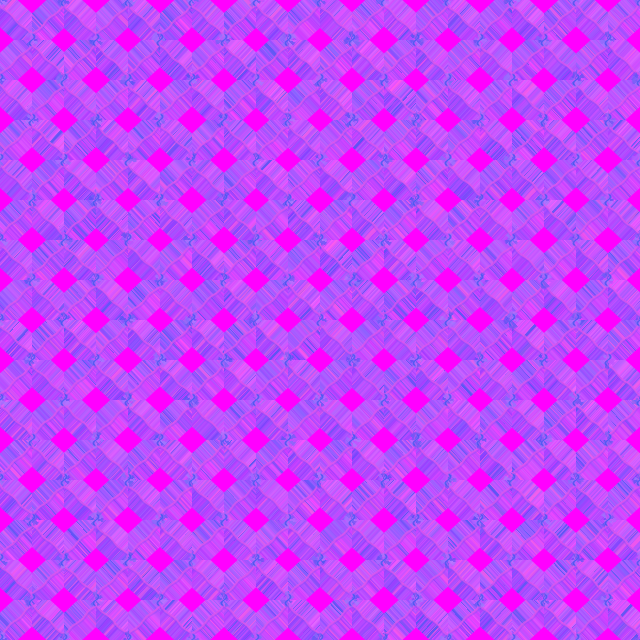
Reproduce this texture map procedurally as a Shadertoy shader.

```glsl
// Violet woven wire mesh with combed streaks around magenta diamond holes
#define GRID vec2(20.0, 16.0)        // half repeats across and down
#define SPAN 768.0                   // working units per canvas side
#define REACH 19.4                   // streak length on each side of a wire
#define WIRE_WIDTH 1.15
#define KNOT_RADIUS 8.5
#define HOLE vec3(1.0, 0.0, 1.0)
#define VIOLET vec3(0.72, 0.32, 1.0)
#define BLUE vec3(0.30, 0.34, 0.95)
#define PINK vec3(1.0, 0.36, 0.88)
#define LILAC vec3(0.62, 0.50, 1.0)

float hash(vec2 p) {
    vec3 v = fract(p.xyx * vec3(0.1031, 0.1030, 0.0973));
    v += dot(v, v.yzx + 33.33);
    return fract((v.x + v.y) * v.z);
}

// Smooth one-dimensional noise, one independent track per seed
float streak(float x, float seed) {
    float i = floor(x), f = fract(x);
    f = f * f * (3.0 - 2.0 * f);
    return mix(hash(vec2(i, seed)), hash(vec2(i + 1.0, seed)), f);
}

// Combed streaks, constant across the wire and tinted by the facing direction
vec3 combedColor(float along, vec2 facing, float seed) {
    float broad = streak(along * 0.16, seed) - 0.5;
    float medium = streak(along * 0.45, seed + 11.0) - 0.5;
    float fine = streak(along * 0.95, seed + 23.0) - 0.5;
    float contrast = mix(0.5, 1.3, hash(vec2(seed, 5.0)));
    vec3 color = VIOLET;
    color.r += 0.07 * facing.x + 0.16 * broad + contrast * (0.14 * medium + 0.16 * fine);
    color.g += 0.04 * facing.y + 0.10 * (streak(along * 0.6, seed + 37.0) - 0.5);
    float blueMark = smoothstep(0.72, 0.95, streak(along * 0.6, seed + 51.0));
    float pinkMark = smoothstep(0.78, 0.97, streak(along * 0.5, seed + 67.0));
    color = mix(color, BLUE, 0.65 * blueMark * contrast * step(0.0, -broad));
    return mix(color, PINK, 0.6 * pinkMark);
}

// Faceted patch and twisted strands where two wires hook together
vec3 addKnot(vec3 color, vec2 q, vec2 id, float aa) {
    float sector = floor((atan(q.y, q.x) / 6.2832 + 0.5) * 11.0);
    float tone = hash(id * 7.0 + vec2(sector, 3.0));
    float radius = KNOT_RADIUS * mix(0.55, 1.3, hash(id * 5.0 + vec2(sector, 19.0)));
    vec3 facet = mix(BLUE, LILAC, smoothstep(0.1, 0.6, tone));
    facet = mix(facet, VIOLET, smoothstep(0.55, 0.9, tone));
    float patchMask = 1.0 - smoothstep(radius - 2.0, radius + aa, length(q));
    color = mix(color, facet, 0.65 * patchMask);

    // Blue hook leaning to the right, with a pink strand crossing it
    float inside = 1.0 - smoothstep(6.0, 8.5, abs(q.y));
    float hook = abs(q.x - 0.3 * q.y - 2.0 * sin(q.y * 0.5));
    float strand = abs(q.x + 2.2 * cos(q.y * 0.25));
    float hookMask = 1.0 - smoothstep(1.5 - aa, 1.5 + aa, hook);
    float strandMask = 1.0 - smoothstep(0.8 - aa, 0.8 + aa, strand);
    color = mix(color, mix(VIOLET, PINK, 0.4), 0.5 * strandMask * inside);
    vec3 hookColor = mix(BLUE, LILAC, 0.5 * smoothstep(0.5, 1.5, hook));
    return mix(color, hookColor, 0.85 * hookMask * inside);
}

void mainImage(out vec4 fragColor, in vec2 fragCoord) {
    float aa = 0.7 * SPAN / iResolution.y;
    vec2 grid = fragCoord / iResolution.xy * GRID;
    vec2 cell = floor(grid);
    vec2 halfCell = 0.5 * SPAN / GRID;
    vec2 p = (fract(grid) - 0.5) * 2.0 * halfCell;

    // Mirror every second cell so its wire always rises to the right
    float flip = mod(cell.x + cell.y, 2.0) < 0.5 ? 1.0 : -1.0;
    p.x *= flip;
    vec2 dir = normalize(vec2(38.4, 35.5));
    vec2 normal = vec2(-dir.y, dir.x);
    float along = dot(p, dir);
    float across = dot(p, normal);
    float side = across < 0.0 ? -1.0 : 1.0;
    float end = along < 0.0 ? -1.0 : 1.0;

    // Streaked panels on both sides of the wire
    float seed = floor(hash(cell + 0.5) * 400.0) + 90.0 * side;
    vec2 facing = normal * side * vec2(flip, 1.0);
    vec3 color = combedColor(along, facing, seed);

    // Slightly wavy wire with a shaded lower edge
    float bend = 0.9 * sin(along * 0.22 + 6.0 * hash(cell + 9.0));
    float offset = across - bend;
    float wire = 1.0 - smoothstep(WIRE_WIDTH - aa, WIRE_WIDTH + aa, abs(offset));
    float shade = 1.0 - smoothstep(0.4, 0.4 + 2.0 * aa, abs(offset + 1.7));
    color = mix(color, vec3(0.55, 0.30, 0.97), 0.4 * shade);
    color = mix(color, vec3(0.86, 0.34, 0.93), 0.75 * wire);

    // Knot at the nearer end of the wire
    vec2 knotId = mod(cell + 0.5 + 0.5 * end * vec2(flip, 1.0), GRID);
    vec2 q = (p - end * halfCell) * vec2(flip, 1.0);
    color = addKnot(color, q, knotId, aa);

    // Diamond hole beyond the reach of the streaks
    vec2 holeId = mod(cell + 0.5 + 0.5 * side * vec2(-flip, 1.0), GRID);
    float reach = REACH + 1.4 * (hash(holeId + 40.0) - 0.5);
    color = mix(color, HOLE, smoothstep(reach - aa, reach + aa, abs(across)));
    fragColor = vec4(clamp(color, 0.0, 1.0), 1.0);
}
```
